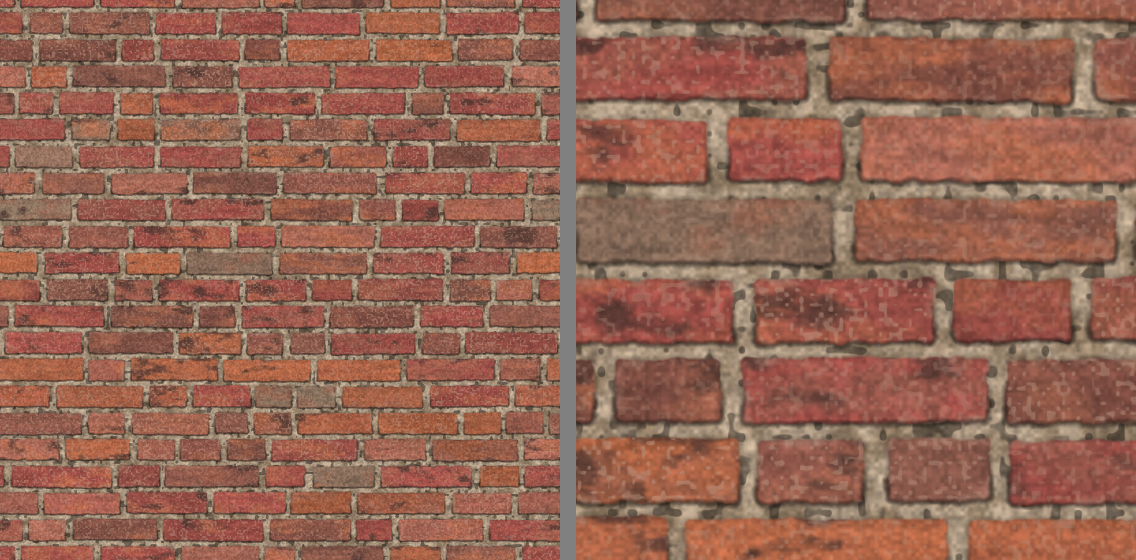
Left: the whole. Right: its middle third, enlarged.
This texture is drawn by a three.js fragment shader. Its source:

```glsl
varying vec2 vUv;

const float ROWS = 21.0;
const float ROW_PHASE = 0.375;
const float MIN_RUN = 0.93;
const int MAX_BRICKS = 14;
const vec2 JOINT = vec2(0.0115, 0.0095);
const float CORNER = 0.0035;
const float ROUGHNESS = 0.0042;
const float EDGE_SOFT = 0.0011;

const vec3 RED = vec3(0.63, 0.31, 0.28);
const vec3 ORANGE = vec3(0.69, 0.39, 0.26);
const vec3 SALMON = vec3(0.66, 0.40, 0.33);
const vec3 BROWN = vec3(0.51, 0.33, 0.28);
const vec3 TAN = vec3(0.55, 0.46, 0.38);
const vec3 SOOT = vec3(0.30, 0.21, 0.19);
const vec3 DUST = vec3(0.74, 0.60, 0.52);
const vec3 MORTAR_LIGHT = vec3(0.71, 0.63, 0.54);
const vec3 MORTAR_DARK = vec3(0.55, 0.47, 0.38);

float hash(vec2 p) {
  vec3 q = fract(p.xyx * 0.1031);
  q += dot(q, q.yzx + 33.33);
  return fract((q.x + q.y) * q.z);
}

float noise(vec2 p) {
  vec2 cell = floor(p);
  vec2 f = fract(p);
  f = f * f * (3.0 - 2.0 * f);
  float low = mix(hash(cell), hash(cell + vec2(1.0, 0.0)), f.x);
  float high = mix(hash(cell + vec2(0.0, 1.0)), hash(cell + 1.0), f.x);
  return mix(low, high, f.y);
}

float fbm(vec2 p) {
  float sum = 0.0;
  float gain = 0.53;
  for (int i = 0; i < 4; i++) {
    sum += gain * noise(p);
    p = p * 2.03 + 17.0;
    gain *= 0.5;
  }
  return sum;
}

// Header, three-quarter, stretcher or long brick, joint included
float brickLength(float row, float index) {
  float kind = hash(vec2(index * 3.0 + 5.0, row * 7.0 + 11.0));
  float size = kind < 0.25 ? 0.076 : kind < 0.45 ? 0.118 : kind < 0.84 ? 0.154 : 0.176;
  return size * mix(0.94, 1.06, hash(vec2(row + 40.0, index + 90.0)));
}

float roundedBox(vec2 p, vec2 halfSize, float radius) {
  vec2 q = abs(p) - halfSize + radius;
  return length(max(q, 0.0)) + min(max(q.x, q.y), 0.0) - radius;
}

vec3 brickColor(vec2 id) {
  float pick = hash(id + 61.0);
  vec3 color = pick < 0.38 ? RED : pick < 0.56 ? SALMON : pick < 0.73 ? ORANGE : pick < 0.975 ? BROWN : TAN;
  color = mix(color, mix(RED, BROWN, hash(id + 19.0)), 0.4 * hash(id + 83.0));
  return color * mix(0.92, 1.08, hash(id + 37.0));
}

void main() {
  // Courses, each with its own run of lengths
  float course = (1.0 - vUv.y) * ROWS - ROW_PHASE;
  float row = mod(floor(course), ROWS);
  float x = fract(vUv.x + hash(vec2(row, 71.0)));
  float total = 0.0;
  for (int i = 0; i < MAX_BRICKS; i++) {
    if (total < MIN_RUN) total += brickLength(row, float(i));
  }
  float edge = 0.0;
  float start = 0.0;
  float width = 0.1;
  float index = 0.0;
  for (int i = 0; i < MAX_BRICKS; i++) {
    float w = brickLength(row, float(i)) / total;
    if (x >= edge) { start = edge; width = w; index = float(i); }
    edge += w;
  }

  // Uneven brick outline
  vec2 id = vec2(index, row);
  vec2 p = vec2(x - start - 0.5 * width, (0.5 - fract(course)) / ROWS);
  vec2 seed = id * 7.3 + 20.0;
  vec2 shift = vec2(hash(id + 3.0), hash(id + 8.0)) - 0.5;
  p -= shift * vec2(0.003, 0.0022);
  p.y += p.x * (hash(id + 14.0) - 0.5) * 0.022;
  vec2 halfSize = 0.5 * (vec2(width, 1.0 / ROWS) - JOINT);
  halfSize -= vec2(0.0016, 0.0010) * (hash(id + 27.0) - 0.4);
  float d = roundedBox(p, halfSize, CORNER);
  d += ROUGHNESS * (fbm(p * 95.0 + seed) - 0.5);
  float face = 1.0 - smoothstep(-EDGE_SOFT, EDGE_SOFT, d);
  float below = smoothstep(0.35, -0.65, p.y / halfSize.y);

  // Shared grain
  float fine = noise(vUv * 410.0 + 30.0) - 0.5;
  float coarse = noise(vUv * 210.0 + 70.0) - 0.5;

  // Mortar with sand, pits and contact shadow
  float sand = fbm(vUv * 75.0);
  vec3 mortar = mix(MORTAR_DARK, MORTAR_LIGHT, smoothstep(0.22, 0.68, sand));
  mortar *= 1.0 + 0.26 * fine + 0.20 * coarse;
  mortar *= 1.0 - 0.38 * smoothstep(0.66, 0.82, noise(vUv * 155.0 + 9.0));
  mortar *= 1.0 - mix(0.14, 0.48, below) * (1.0 - smoothstep(0.0, 0.0034, d));

  // Fired clay with streaks, soot and dust
  float blotch = fbm(p * vec2(22.0, 48.0) + seed);
  float streak = noise(p * vec2(18.0, 190.0) + seed.yx);
  vec3 clay = brickColor(id);
  clay = mix(clay, mix(BROWN, ORANGE, hash(id + 52.0)), 0.65 * smoothstep(0.42, 0.72, blotch));
  clay *= 1.0 + 0.13 * (streak - 0.5) + 0.24 * (blotch - 0.5);
  float stain = smoothstep(0.58, 0.78, fbm(p * vec2(28.0, 55.0) + seed + 43.0));
  clay = mix(clay, SOOT, 0.75 * stain * step(0.45, hash(id + 76.0)));
  clay *= 1.0 + 0.22 * fine + 0.16 * coarse;
  float speck = smoothstep(0.57, 0.85, noise(vUv * 340.0 + 120.0));
  clay = mix(clay, DUST, speck * mix(0.18, 0.50, hash(id + 98.0)));
  float smear = smoothstep(0.57, 0.76, fbm(p * 65.0 + seed + 88.0));
  clay = mix(clay, DUST, 0.45 * smear * smoothstep(-0.008, 0.0, d));
  clay *= 1.0 - mix(0.10, 0.38, below) * smoothstep(-0.0030, 0.0, d);

  gl_FragColor = vec4(clamp(mix(mortar, clay, face), 0.0, 1.0), 1.0);
}
```
